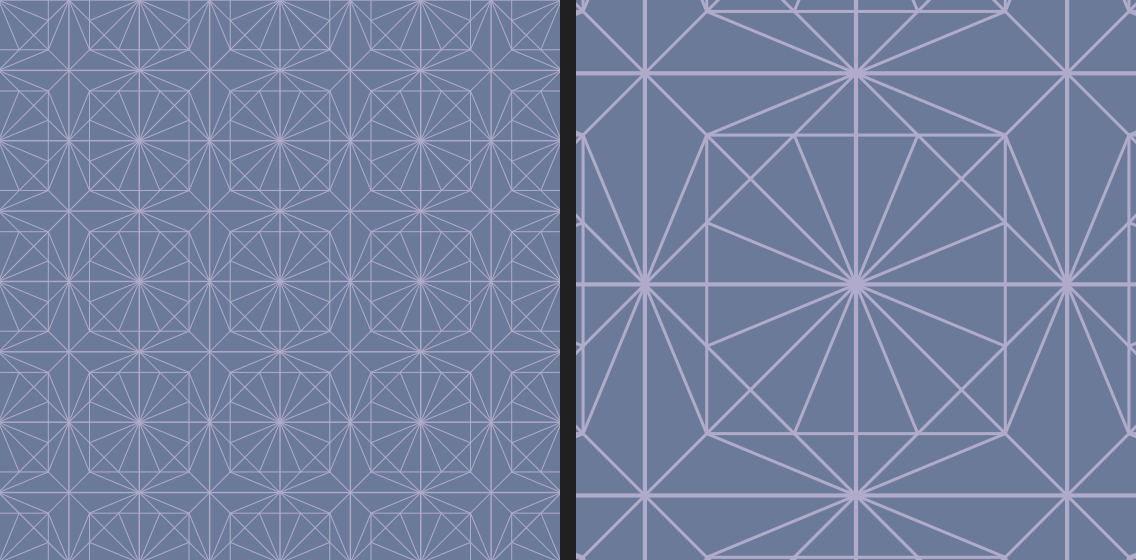
Left: the whole. Right: its middle third, enlarged.
Give the GLSL for this pattern, as a three.js fragment shader.

```glsl
// Square lattice of eight-pointed stars in octagons, thin lilac lines on slate blue.
#define PERIOD 0.2513
#define CENTRE vec2(0.5, 0.4974)
#define THIN_WIDTH 0.0018
#define AXIS_WIDTH 0.0025
#define GROUND_COLOUR vec3(0.42, 0.48, 0.60)
#define LINE_COLOUR vec3(0.69, 0.67, 0.795)

varying vec2 vUv;

float segmentDistance(vec2 p, vec2 a, vec2 b) {
  vec2 ab = b - a;
  return length(p - a - ab * clamp(dot(p - a, ab) / dot(ab, ab), 0.0, 1.0));
}

// Share of one pixel covered by a line, also right for lines thinner than a pixel.
float coverage(float distance, float width, float pixel) {
  float inner = max(distance - 0.5 * pixel, -0.5 * width);
  float outer = min(distance + 0.5 * pixel, 0.5 * width);
  return clamp((outer - inner) / pixel, 0.0, 1.0);
}

void main() {
  float halfCell = 0.5 * PERIOD;
  float pixel = max(fwidth(vUv.x), 0.00001) / halfCell;
  float thin = THIN_WIDTH / halfCell;
  float axis = AXIS_WIDTH / halfCell;

  // Fold each cell into one eighth: 0 <= y <= x <= 1.
  vec2 p = abs(fract((vUv - CENTRE) / PERIOD + 0.5) - 0.5) * 2.0;
  p = vec2(max(p.x, p.y), min(p.x, p.y));

  vec2 edgeMiddle = vec2(1.0, 0.0);
  vec2 corner = vec2(sqrt(0.5));
  vec2 sideMiddle = vec2(corner.x, 0.0);
  vec2 rayEnd = vec2(corner.x, 1.0 - corner.x);

  // Axes and cell borders.
  float clear = 1.0 - coverage(p.y, axis, pixel);
  clear *= 1.0 - coverage(1.0 - p.x, axis, pixel);

  // Diagonals and short rays.
  clear *= 1.0 - coverage((p.x - p.y) * sqrt(0.5), thin, pixel);
  clear *= 1.0 - coverage(segmentDistance(p, vec2(0.0), rayEnd), thin, pixel);

  // Octagon, upright square and diamond.
  clear *= 1.0 - coverage(segmentDistance(p, edgeMiddle, corner), thin, pixel);
  clear *= 1.0 - coverage(segmentDistance(p, sideMiddle, corner), thin, pixel);
  clear *= 1.0 - coverage(segmentDistance(p, edgeMiddle, vec2(0.5)), thin, pixel);

  gl_FragColor = vec4(mix(LINE_COLOUR, GROUND_COLOUR, clear), 1.0);
}
```
